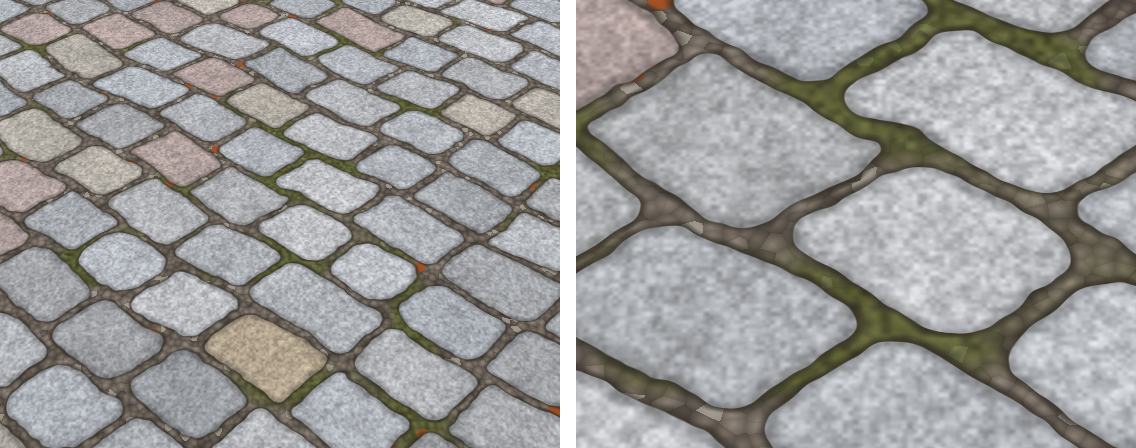
Left, the full canvas; right, a detail of the centre.
This texture is drawn by a WebGL 2 fragment shader. Its source:

```glsl
#version 300 es
precision highp float;
// Worn granite setts seen at a slant: a ground plane in perspective is cut
// into diagonal rows of rounded blocks, each with its own size, turn and tint.
// Grain is layered value noise; the gritty joints are cellular noise and moss.

#define TILT 0.45            // how fast the ground recedes upwards
#define ROW_PITCH 0.236      // spacing of the rows
#define STONE_PITCH 0.333    // mean spacing along a row
#define PITCH_SWING 0.022    // long and short rows alternate
#define JOINT 0.0105         // half width of a joint
#define EDGE_JITTER 0.26     // wander of the joints along a row
#define GRAIN 0.40           // contrast of the granite speckle
#define WARM_STONE vec2(-1.0, 1.0)

uniform vec2 u_resolution;
out vec4 outColor;

const vec3 GRANITE = vec3(0.685, 0.69, 0.70);
const vec3 PINK = vec3(0.67, 0.59, 0.57);
const vec3 TAN = vec3(0.70, 0.645, 0.56);
const vec3 SHADOW = vec3(0.19, 0.17, 0.14);
const vec3 DIRT = vec3(0.36, 0.325, 0.29);
const vec3 GRIT = vec3(0.53, 0.49, 0.45);
const vec3 MOSS = vec3(0.29, 0.32, 0.13);
const vec3 LEAF = vec3(0.62, 0.31, 0.14);

float hash(vec2 p) {
    vec3 q = fract(vec3(p.xyx) * 0.1031);
    q += dot(q, q.yzx + 33.33);
    return fract((q.x + q.y) * q.z);
}

float noise(vec2 p) {
    vec2 i = floor(p), f = fract(p);
    f = f * f * (3.0 - 2.0 * f);
    return mix(mix(hash(i), hash(i + vec2(1, 0)), f.x),
               mix(hash(i + vec2(0, 1)), hash(i + vec2(1, 1)), f.x), f.y);
}

// x: distance to the nearest pebble centre, y: random value of that pebble
vec2 pebbles(vec2 p) {
    vec2 cell = floor(p), best = vec2(9.0, 0.0);
    for (int j = -1; j <= 1; j++)
    for (int i = -1; i <= 1; i++) {
        vec2 c = cell + vec2(i, j);
        float d = length(c + vec2(hash(c), hash(c + 71.0)) - p);
        if (d < best.x) best = vec2(d, hash(c + 29.0));
    }
    return best;
}

float roundedBox(vec2 p, vec2 halfSize, float r) {
    vec2 q = abs(p) - halfSize + r;
    return length(max(q, 0.0)) + min(max(q.x, q.y), 0.0) - r;
}

// Position of the joint before stone number i
float jointAt(float i, float row) {
    return i - 0.5 + EDGE_JITTER * (hash(vec2(i, row) + 13.0) - 0.5);
}

vec3 stoneColor(vec2 id, vec2 g, float d) {
    float tone = hash(id + 5.0), kind = hash(id + 47.0);
    vec3 c = GRANITE * mix(0.88, 1.09, tone);
    c = mix(c, GRANITE * vec3(0.95, 0.99, 1.04), 0.5 * hash(id + 61.0));
    if (kind > 0.90) c = mix(c, TAN, 0.5);
    if (kind < 0.30 && id.x < -3.5) c = mix(c, PINK, 0.8);
    if (id == WARM_STONE) c = TAN;
    // speckle, drawn out along the cut on some stones
    vec2 cut = vec2(g.x + g.y, (g.y - g.x) * mix(0.6, 1.5, tone));
    float grain = 0.55 * (noise(g * 125.0) - 0.5) + 0.45 * (noise(g * 210.0 + 9.0) - 0.5)
                + 0.28 * (noise(cut * 38.0) - 0.5) + 0.22 * (noise(g * 13.0) - 0.5);
    c *= 1.0 + GRAIN * grain;
    // soiled rim
    float rim = smoothstep(-0.016, 0.0, d + 0.008 * (noise(g * 45.0) - 0.5));
    return c * (1.0 - 0.22 * rim);
}

vec3 jointColor(vec2 g, float d) {
    vec2 peb = pebbles(g * 60.0);
    vec3 c = mix(DIRT, GRIT, peb.y * 0.8 + 0.5 * noise(g * 30.0) - 0.15);
    c *= 1.12 - 0.45 * peb.x;
    c = mix(c, vec3(0.66, 0.64, 0.60), step(0.95, peb.y) * 0.7);
    float moss = smoothstep(0.60, 0.80, noise(g * 6.0 + 3.0));
    c = mix(c, MOSS * (0.7 + 0.7 * noise(g * 110.0)), 0.7 * moss);
    vec2 litter = pebbles(g * 22.0 + 40.0);
    c = mix(c, LEAF, step(0.975, litter.y) * (1.0 - smoothstep(0.25, 0.4, litter.x)));
    // the blocks shade the joint along their sides
    float open = smoothstep(-0.001, 0.010, d + 0.005 * (noise(g * 50.0) - 0.5));
    return mix(SHADOW, c, 0.25 + 0.75 * open);
}

void main() {
    vec2 p = gl_FragCoord.xy / u_resolution.y;
    p.x -= 0.5 * u_resolution.x / u_resolution.y;
    float depth = 1.0 - TILT * p.y;
    vec2 ground = p / depth;

    // uneven edges
    vec2 g = ground;
    g += 0.016 * (vec2(noise(ground * 14.0), noise(ground * 14.0 + 50.0)) - 0.5);
    g += 0.006 * (vec2(noise(ground * 48.0), noise(ground * 48.0 + 50.0)) - 0.5);

    // row, then stone within the row
    float across = (g.y + 0.75 * g.x + 0.04) / ROW_PITCH;
    across += 0.05 * sin(g.x * 7.0 - g.y * 5.0);
    float row = floor(across + 0.5);
    float pitch = STONE_PITCH + PITCH_SWING * cos(3.14159265 * row);
    float along = (0.85 * g.x - g.y - 0.06) / pitch;
    float i = floor(along + 0.5);
    if (along < jointAt(i, row)) i -= 1.0;
    else if (along > jointAt(i + 1.0, row)) i += 1.0;
    vec2 id = vec2(i, row);

    // block outline; the factors turn row units into ground distance
    float lo = jointAt(i, row), hi = jointAt(i + 1.0, row);
    vec2 scale = vec2(pitch / 1.31, ROW_PITCH / 1.25);
    vec2 local = vec2(along - 0.5 * (lo + hi), across - row) * scale;
    vec2 halfSize = vec2(0.5 * (hi - lo), 0.5) * scale - JOINT;
    halfSize -= 0.006 * vec2(hash(id + 83.0), hash(id + 97.0)) - 0.002;
    float turn = 0.10 * (hash(id + 19.0) - 0.5);
    local += turn * vec2(-local.y, local.x);
    float d = roundedBox(local, halfSize, mix(0.018, 0.048, hash(id + 37.0)));

    float soft = 0.8 / (u_resolution.y * depth * depth);
    float stone = 1.0 - smoothstep(-soft, soft, d);
    vec3 color = mix(jointColor(ground, d), stoneColor(id, ground, d), stone);
    color *= 0.98 + 0.07 * p.y;
    outColor = vec4(clamp(color, 0.0, 1.0), 1.0);
}
```
